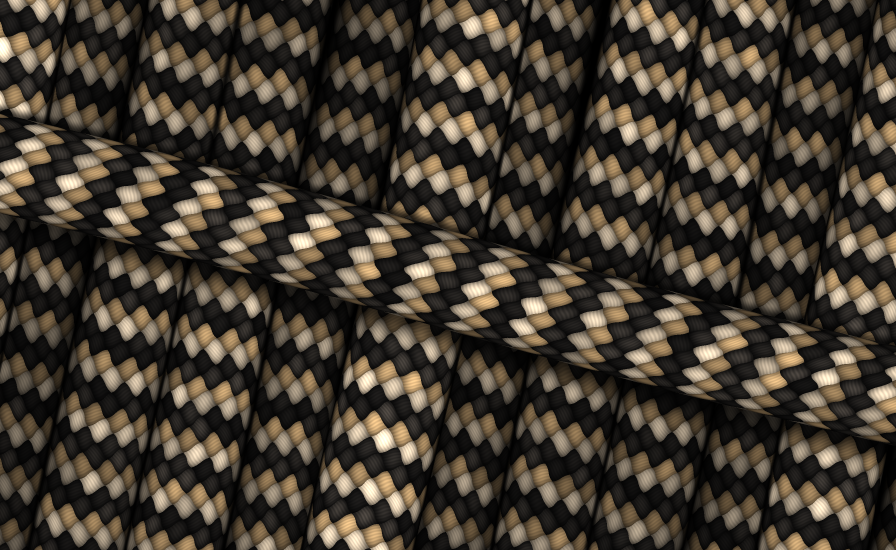
Give the GLSL for this texture, as a Shadertoy shader.

```glsl
// Two-tone braided cord: a row of leaning cords with one cord lying across them.
// Each cord is a shaded cylinder whose surface unrolls into a diamond grid of
// stitches; pairs of stitch rows alternate between tan and black yarn.

#define CORD_SPACING 0.167
#define CORD_LEAN 0.21
#define CORD_PITCH 0.048
#define CORD_STITCHES 6.0
#define TOP_RADIUS 0.088
#define TOP_SLOPE 0.26
#define TOP_PITCH 0.0545
#define TOP_STITCHES 6.0
#define TAN_YARN vec3(0.82, 0.67, 0.47)
#define PALE_YARN vec3(1.0, 0.93, 0.83)
#define BLACK_YARN vec3(0.04, 0.04, 0.042)
#define BLACK_SHEEN vec3(0.30, 0.275, 0.25)

const int SAMPLES = 3;

float hash(vec2 p) {
    return fract(sin(dot(p, vec2(127.1, 311.7))) * 4375.85);
}

// Woven surface: q.x counts stitches around the cord, q.y along it
vec3 braid(vec2 q, float id) {
    q += 0.09 * sin(q.yx * vec2(2.3, 1.9) + id);      // uneven tension
    vec2 diagonal = vec2(q.y + q.x, q.y - q.x);
    diagonal += 0.035 * sin(6.2832 * diagonal.yx);    // strands bow sideways
    vec2 cell = floor(diagonal);
    vec2 local = fract(diagonal) - 0.5;
    float row = mod(cell.x + cell.y, 4.0);
    bool flipped = mod(row, 2.0) > 0.5;
    vec2 st = flipped ? local : local.yx;   // along and across the strand
    float grain = hash(cell + id * 17.0);

    // Rounded strand that dips under its neighbours at both ends
    float roundness = sqrt(max(0.0, 1.0 - 2.8 * st.y * st.y));
    float dip = 1.0 - 1.4 * st.x * st.x + 0.28 * st.x;
    float fibre = 0.93 + 0.07 * sin(st.y * 40.0 + grain * 6.0 + 2.0 * sin(st.x * 4.0));
    float relief = roundness * dip * fibre;

    vec3 lightYarn = mix(TAN_YARN, PALE_YARN, flipped ? 0.0 : 0.8);
    lightYarn *= relief * mix(0.74, 1.08, grain);
    float sheen = pow(relief, 2.2) * mix(0.25, 1.0, grain) * (flipped ? 0.65 : 1.0);
    vec3 darkYarn = mix(BLACK_YARN * relief, BLACK_SHEEN, min(sheen, 1.0));
    return row < 2.0 ? lightYarn : darkYarn;
}

// Cylinder: side runs from -1 to 1 over the visible width
vec3 cord(float side, float along, float stitches, float id) {
    float around = asin(clamp(side, -1.0, 1.0)) / 3.14159 * stitches;
    float facing = sqrt(max(0.0, 1.0 - side * side));
    return braid(vec2(around, along), id) * mix(0.12, 1.0, pow(facing, 0.65));
}

// Leaning cords, some sunk between their neighbours; the highest surface wins
vec3 cordRow(vec2 p) {
    float tilt = inversesqrt(1.0 + CORD_LEAN * CORD_LEAN);
    float across = p.x - CORD_LEAN * (p.y - 1.0) - 0.026;
    float along = (p.y + CORD_LEAN * p.x) * tilt;
    float nearest = floor(across / CORD_SPACING + 0.5);
    float top = 0.0;
    float below = 0.0;
    vec3 color = vec3(0.0);
    for (int k = -1; k <= 1; k++) {
        float id = nearest + float(k);
        float size = abs(fract(id * 0.4 + 0.01) - 0.5) * 2.0;
        float radius = mix(0.079, 0.102, size);
        float bend = 0.008 * sin(4.0 * p.y + id * 2.3);
        float center = id * CORD_SPACING + bend + 0.014 * (hash(vec2(id, 8.0)) - 0.5);
        float side = (across - center) * tilt / radius;
        if (abs(side) < 1.0) {
            float height = radius * sqrt(1.0 - side * side) + 0.045 * (size - 0.7);
            below = max(below, min(height, top));
            if (height > top) {
                top = height;
                float phase = 4.0 * hash(vec2(id, 5.0));
                float wound = along + 0.12 * side * radius;
                color = cord(side, wound / CORD_PITCH + phase, CORD_STITCHES, id);
                color *= mix(0.1, 1.0, smoothstep(0.0, 0.07, height));
                color *= mix(0.72, 1.14, size);
            }
        }
    }
    // Dark creases where two cords meet, then slow unevenness of the light
    color *= mix(0.15, 1.0, smoothstep(0.0, 0.03, top - below));
    return color * (0.97 + 0.18 * sin(p.x * 5.0 - 1.2) * sin(p.y * 4.0 + 0.6));
}

vec3 scene(vec2 p) {
    float tilt = inversesqrt(1.0 + TOP_SLOPE * TOP_SLOPE);
    vec2 q = p - vec2(0.0, 0.703 + 0.006 * sin(p.x * 3.9));
    float across = (q.y + TOP_SLOPE * q.x) * tilt;
    float along = (q.x - TOP_SLOPE * q.y) * tilt - 0.3 * across;
    if (abs(across) < TOP_RADIUS) {
        float side = across / TOP_RADIUS;
        return cord(side, along / TOP_PITCH, TOP_STITCHES, 40.0) * 1.14;
    }
    // Contact shadow, deeper below the crossing cord
    float gap = abs(across) - TOP_RADIUS;
    float reach = across < 0.0 ? 0.06 : 0.02;
    return cordRow(p) * mix(0.3, 1.0, smoothstep(0.0, reach, gap));
}

void mainImage(out vec4 fragColor, in vec2 fragCoord) {
    vec3 total = vec3(0.0);
    for (int i = 0; i < SAMPLES * SAMPLES; i++) {
        vec2 offset = (vec2(i % SAMPLES, i / SAMPLES) + 0.5) / float(SAMPLES) - 0.5;
        total += scene((fragCoord + offset) / iResolution.y);
    }
    fragColor = vec4(total / float(SAMPLES * SAMPLES), 1.0);
}
```
